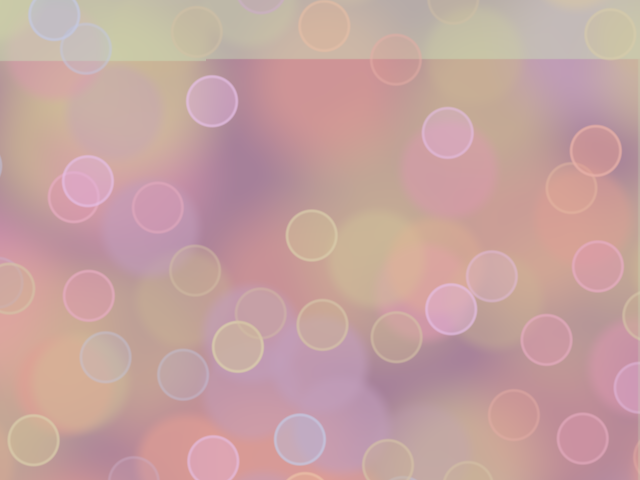
A WebGL 2 fragment shader for this background:

```glsl
#version 300 es
precision highp float;

uniform vec2 u_resolution;
out vec4 fragColor;

// Lengths are in canvas heights
const vec3 BASE = vec3(0.65, 0.50, 0.60);
const vec3 VEIL = vec3(0.79, 0.88, 0.73);
const float VEIL_AMOUNT = 0.45;
const float VEIL_BOTTOM = 0.873;
const float VEIL_STEP = 0.004;
const float VEIL_STEP_X = 0.43;
const float EDGE_WIDTH = 0.004;
const float EDGE_AMOUNT = 0.25;
const float RIM_WIDTH = 0.0055;
const float RIM_AMOUNT = 0.5;
const float RIM_WHITE = 0.22;

// Salmon, peach, tan, pink, mauve, khaki, lilac, pale blue
const int BLUR_TINTS = 6;
const int SHARP_TINTS = 8;
const vec3 TINTS[8] = vec3[8](
  vec3(0.88, 0.62, 0.58), vec3(0.90, 0.70, 0.58),
  vec3(0.80, 0.71, 0.58), vec3(0.87, 0.60, 0.69),
  vec3(0.76, 0.62, 0.73), vec3(0.82, 0.76, 0.60),
  vec3(0.88, 0.70, 0.88), vec3(0.72, 0.74, 0.86));

struct Layer {
  float cell, radius, softness, opacity, density, seed;
  int tints;
  bool rimmed;
};

const Layer GLOW = Layer(0.26, 0.16, 0.085, 0.65, 0.95, 3.0, BLUR_TINTS, false);
const Layer BLUR = Layer(0.20, 0.10, 0.018, 0.50, 0.70, 17.0, BLUR_TINTS, false);
const Layer SHARP = Layer(0.16, 0.054, 0.0025, 0.38, 0.62, 41.0, SHARP_TINTS, true);

float hash(vec2 p) {
  return fract(sin(dot(p, vec2(127.1, 311.7))) * 43758.55);
}

// Blends one disc per occupied cell of a jittered grid
vec3 addDiscs(vec3 color, vec2 p, Layer layer) {
  vec2 home = floor(p / layer.cell);
  for (int j = -1; j <= 1; j++) {
    for (int i = -1; i <= 1; i++) {
      vec2 id = home + vec2(i, j);
      vec2 key = id + layer.seed;
      if (hash(key + 7.3) > layer.density) continue;

      vec2 jitter = vec2(hash(key), hash(key + 19.7));
      float dist = length(p - (id + jitter) * layer.cell);
      float pick = hash(key + 31.1) * float(layer.tints);
      vec3 tint = TINTS[min(int(pick), layer.tints - 1)];
      float strength = mix(0.6, 1.4, hash(key + 53.9));

      float disc = 1.0 - smoothstep(layer.radius - layer.softness,
                                    layer.radius + layer.softness, dist);
      color = mix(color, tint, disc * layer.opacity * strength);

      if (layer.rimmed) {
        float offset = abs(dist - layer.radius + 0.5 * RIM_WIDTH);
        float rim = 1.0 - smoothstep(0.0, RIM_WIDTH, offset);
        vec3 rimTint = mix(tint, vec3(1.0), RIM_WHITE);
        color = mix(color, rimTint, rim * RIM_AMOUNT * strength);
      }
    }
  }
  return color;
}

void main() {
  vec2 p = gl_FragCoord.xy / u_resolution.y;
  float aspect = u_resolution.x / u_resolution.y;
  float pixel = 1.0 / u_resolution.y;

  // Out-of-focus lights
  vec3 color = addDiscs(BASE, p, GLOW);
  color = addDiscs(color, p, BLUR);

  // Pale band along the top, with a slightly stepped seam
  float seam = VEIL_BOTTOM + VEIL_STEP * step(VEIL_STEP_X, p.x);
  float veil = smoothstep(seam - pixel, seam + pixel, p.y);
  color = mix(color, VEIL, veil * VEIL_AMOUNT);

  // Rimmed lights in front
  color = addDiscs(color, p, SHARP);

  // Thin pale sliver on the right
  float edgeX = aspect - EDGE_WIDTH;
  float edge = smoothstep(edgeX - pixel, edgeX + pixel, p.x);
  color = mix(color, VEIL, edge * EDGE_AMOUNT * (1.0 - veil));

  fragColor = vec4(color, 1.0);
}
```
